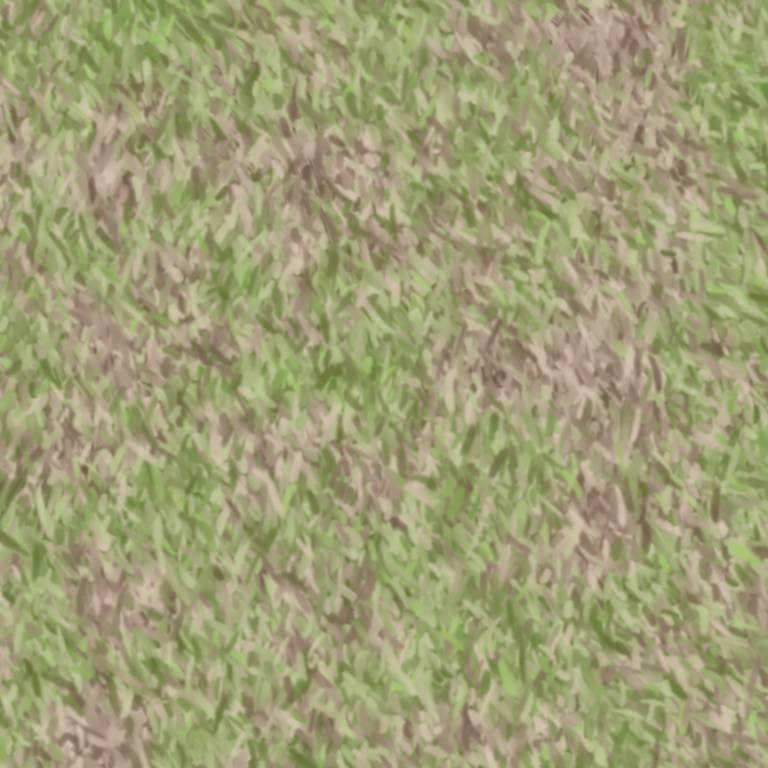
A WebGL 2 fragment shader for this texture:

```glsl
#version 300 es
precision highp float;
// Worn lawn: soft short blades of green and dry grass in irregular patches.

uniform vec2 u_resolution;
out vec4 fragColor;

const int LAYERS = 13;
const float CELL = 0.037;
const float EDGE = 0.0036;

const vec3 DRY_DARK = vec3(0.43, 0.34, 0.27);
const vec3 DRY_PALE = vec3(0.84, 0.77, 0.69);
const vec3 GREEN_DARK = vec3(0.39, 0.45, 0.20);
const vec3 GREEN_PALE = vec3(0.74, 0.78, 0.59);
const vec3 FRESH = vec3(0.49, 0.63, 0.29);

// Integer hash giving three values in 0..1
vec3 hash3(vec2 cell, int seed) {
    uvec3 v = uvec3(ivec3(ivec2(cell), seed));
    v = v * 1664525u + 1013904u;
    v.x += v.y * v.z;
    v.y += v.z * v.x;
    v.z += v.x * v.y;
    v ^= v >> 16u;
    v.x += v.y * v.z;
    v.y += v.z * v.x;
    v.z += v.x * v.y;
    return vec3(v >> 8u) / 16777216.0;
}

float cornerSlope(vec2 cell, vec2 offset, int seed) {
    float angle = 6.2832 * hash3(cell, seed).x;
    return dot(vec2(cos(angle), sin(angle)), offset);
}

float gradientNoise(vec2 p, int seed) {
    vec2 i = floor(p), f = fract(p);
    vec2 w = f * f * f * (f * (f * 6.0 - 15.0) + 10.0);
    vec2 e = vec2(1.0, 0.0);
    float low = mix(cornerSlope(i, f, seed), cornerSlope(i + e, f - e, seed), w.x);
    float high = mix(cornerSlope(i + e.yx, f - e.yx, seed),
                     cornerSlope(i + e.xx, f - e.xx, seed), w.x);
    return mix(low, high, w.y);
}

vec2 rotate(vec2 p, float angle) {
    float c = cos(angle), s = sin(angle);
    return vec2(c * p.x - s * p.y, s * p.x + c * p.y);
}

// Coverage of a bent, tapered blade standing along y
float bladeMask(vec2 q, float halfLength, float halfWidth, float bend) {
    float t = q.y / halfLength;
    float x = q.x - bend * (t * t - 0.4);
    float width = halfWidth * (1.0 - 0.55 * t * t);
    float side = 1.0 - smoothstep(-EDGE, EDGE, abs(x) - width);
    float ends = 1.0 - smoothstep(0.6, 1.0, abs(t));
    return side * ends;
}

vec3 grassColor(float greenness, float tone, float freshness) {
    vec3 dry = mix(DRY_DARK, DRY_PALE, tone);
    vec3 green = mix(GREEN_DARK, GREEN_PALE, tone);
    green = mix(green, FRESH * (0.75 + 0.5 * tone), freshness);
    return mix(dry, green, smoothstep(0.15, 0.85, greenness));
}

// Paints one jittered grid of blades over the colour beneath
vec3 paintBlades(vec3 color, vec2 p, int layer, float patchGreen, float shade, float lean) {
    vec2 shift = hash3(vec2(layer), 90).xy;
    vec2 g = p / CELL + shift;
    vec2 home = floor(g);
    for (int j = -1; j <= 1; j++) {
        for (int i = -1; i <= 1; i++) {
            vec2 cell = home + vec2(i, j);
            vec3 place = hash3(cell, layer * 2 + 1);
            vec3 look = hash3(cell, layer * 2 + 2);
            float angle = lean + (place.z - 0.5) * 1.7;
            vec2 q = rotate((g - cell - place.xy) * CELL, -angle);
            float halfLength = mix(0.013, 0.034, look.x * look.x);
            float halfWidth = mix(0.0030, 0.0062, look.y);
            float bend = (fract(look.x * 17.0) - 0.5) * 0.010;
            float mask = bladeMask(q, halfLength, halfWidth, bend);
            float tone = clamp(pow(look.z, 0.75) + shade, 0.0, 1.0);
            float greenness = patchGreen + (fract(look.y * 23.0) - 0.5) * 0.75;
            float freshness = 0.7 * smoothstep(0.65, 1.0, fract(look.z * 31.0));
            color = mix(color, grassColor(greenness, tone, freshness), 0.82 * mask);
        }
    }
    return color;
}

void main() {
    vec2 p = gl_FragCoord.xy / u_resolution.y;

    // Broad and small patches of living and dry grass
    float patchGreen = 0.53 + 0.75 * gradientNoise(p * 4.5, 101)
                     + 0.65 * gradientNoise(p * 11.0, 102);
    float shade = 0.04 + 0.22 * gradientNoise(p * 16.0, 103)
                + 0.20 * gradientNoise(p * 34.0, 104);

    // Blades lean further over towards the right
    float lean = 0.08 + 0.42 * p.x + 0.5 * gradientNoise(p * 3.5, 105);

    // Streaky undergrowth, then layers of blades
    float streak = gradientNoise(rotate(p, -lean) * vec2(85.0, 32.0), 106);
    vec3 color = grassColor(patchGreen, 0.4 + 0.6 * streak, 0.15);
    for (int layer = 0; layer < LAYERS; layer++) {
        color = paintBlades(color, p, layer, patchGreen, shade, lean);
    }
    fragColor = vec4(color, 1.0);
}
```
